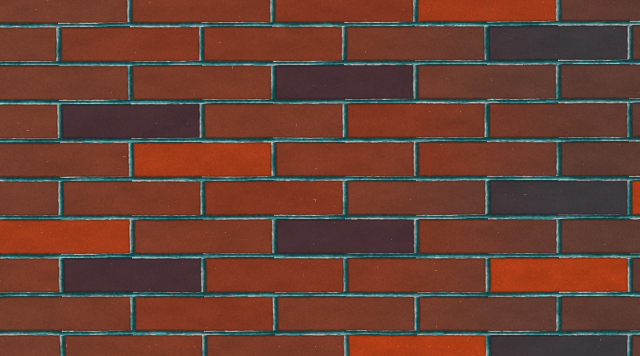
Give the GLSL for this texture, as a Shadertoy shader.

```glsl
// Running-bond wall of long red bricks with thin teal mortar and chipped pale edges.
// Bricks are rounded boxes on a half-shifted grid; dark and orange bricks follow
// modular diagonals, and noise adds grain, wobble and wear. Units: canvas height.

#define BRICK_W 0.4014
#define ROW_H 0.1087
#define JOINT 0.0128
#define ORIGIN vec2(-0.0376, 0.0657)
#define RED vec3(0.52, 0.215, 0.13)
#define BROWN vec3(0.455, 0.24, 0.175)
#define UMBER vec3(0.35, 0.23, 0.205)
#define PLUM vec3(0.28, 0.185, 0.205)
#define ORANGE vec3(0.68, 0.235, 0.09)
#define TEAL_DARK vec3(0.08, 0.27, 0.28)
#define TEAL vec3(0.27, 0.54, 0.55)
#define PALE vec3(0.68, 0.69, 0.68)

float hash(vec2 p) {
    vec3 q = fract(vec3(p.xyx) * 0.1031);
    q += dot(q, q.yzx + 33.33);
    return fract((q.x + q.y) * q.z);
}

float noise(vec2 p) {
    vec2 i = floor(p), f = fract(p);
    f = f * f * (3.0 - 2.0 * f);
    return mix(mix(hash(i), hash(i + vec2(1, 0)), f.x),
               mix(hash(i + vec2(0, 1)), hash(i + vec2(1, 1)), f.x), f.y);
}

float fbm(vec2 p) {
    float sum = 0.0, amp = 0.5;
    for (int i = 0; i < 4; i++) {
        sum += amp * noise(p);
        p = p * 2.03 + 17.0;
        amp *= 0.5;
    }
    return sum;
}

// 1 where n falls on the given residue
float onDiagonal(float n, float period, float residue) {
    return 1.0 - step(0.5, abs(mod(n, period) - residue));
}

// Face colour of one brick; id = (half-brick column, row from the top)
vec3 brickColor(vec2 id, vec2 uv, vec2 p) {
    float tint = hash(id + 40.0);
    float side = smoothstep(0.1, 0.5, abs(uv.x - 0.45));
    vec3 col = mix(RED, BROWN, clamp(0.7 * side + 0.8 * tint - 0.1, 0.0, 1.0));
    col = mix(col, UMBER, 0.85 * smoothstep(0.55, 0.98, uv.x + 0.12 * (tint - 0.5)));

    float plum = onDiagonal(id.x + 3.0 * id.y, 12.0, 10.0);
    float orange = onDiagonal(id.x + 9.0 * id.y, 16.0, 6.0);
    col = mix(col, mix(ORANGE, RED, 0.4 * tint), orange);
    col = mix(col, mix(PLUM, vec3(0.24, 0.22, 0.235), smoothstep(0.6, 0.9, uv.x)), plum);

    // fired-clay mottling, fine grain and sparse flecks
    col *= 0.92 + 0.17 * fbm(p * vec2(14.0, 32.0) + id * 7.0);
    col *= 0.95 + 0.10 * noise(p * 330.0);
    col += 0.16 * smoothstep(0.965, 1.0, noise(p * 150.0 + 9.0));
    return col;
}

void mainImage(out vec4 fragColor, in vec2 fragCoord) {
    vec2 uv = fragCoord / iResolution.xy;
    float px = 1.0 / iResolution.y;
    vec2 p = vec2(fragCoord.x * px, 1.0 - uv.y);

    // slight lean of the wall and hand-laid wobble
    vec2 q = p - ORIGIN;
    q -= (1.0 - uv.x) * vec2(0.014 * (1.0 - uv.y), 0.006 * uv.y);
    q += 0.0022 * (vec2(noise(p * 9.0), noise(p * 9.0 + 50.0)) - 0.5);

    // running bond
    float row = floor(q.y / ROW_H) + 1.0;
    float shift = mod(row, 2.0);
    float across = q.x / BRICK_W - 0.5 * shift;
    vec2 id = vec2(shift + 2.0 * floor(across), row);
    vec2 size = vec2(BRICK_W, ROW_H);
    vec2 cell = (fract(vec2(across, q.y / ROW_H)) - 0.5) * size;

    // rounded brick outline, negative inside
    vec2 d = abs(cell) - 0.5 * (size - JOINT) + 0.0025;
    float edge = length(max(d, 0.0)) + min(max(d.x, d.y), 0.0) - 0.0025;
    edge += 0.0018 * (noise(p * 110.0) - 0.5);

    // mortar: shaded on one side, lit on the other; slope runs -1 to 1 across it
    vec2 toJoint = cell - sign(cell) * 0.5 * size;
    float bed = smoothstep(-px, px, 0.5 * JOINT - abs(toJoint.y));
    float slope = mix(-toJoint.x, toJoint.y, bed) / (0.5 * JOINT);
    float wear = fbm(p * mix(vec2(60.0, 22.0), vec2(22.0, 60.0), bed));
    vec3 mortar = mix(TEAL_DARK, TEAL, smoothstep(-0.55, 0.55, slope + 1.2 * (wear - 0.45)));
    float chips = smoothstep(0.15, 0.7, slope) * smoothstep(0.36, 0.56, wear + 0.1 * uv.y);
    mortar = mix(mortar, PALE, chips);
    mortar *= 0.85 + 0.3 * noise(p * 190.0);

    // faces darken slightly where they meet the mortar
    vec3 face = brickColor(id, uv, p);
    face *= 1.0 - 0.3 * smoothstep(-0.006, 0.0, edge);
    vec3 col = mix(face, mortar, smoothstep(-px, px, edge));
    fragColor = vec4(col, 1.0);
}
```
